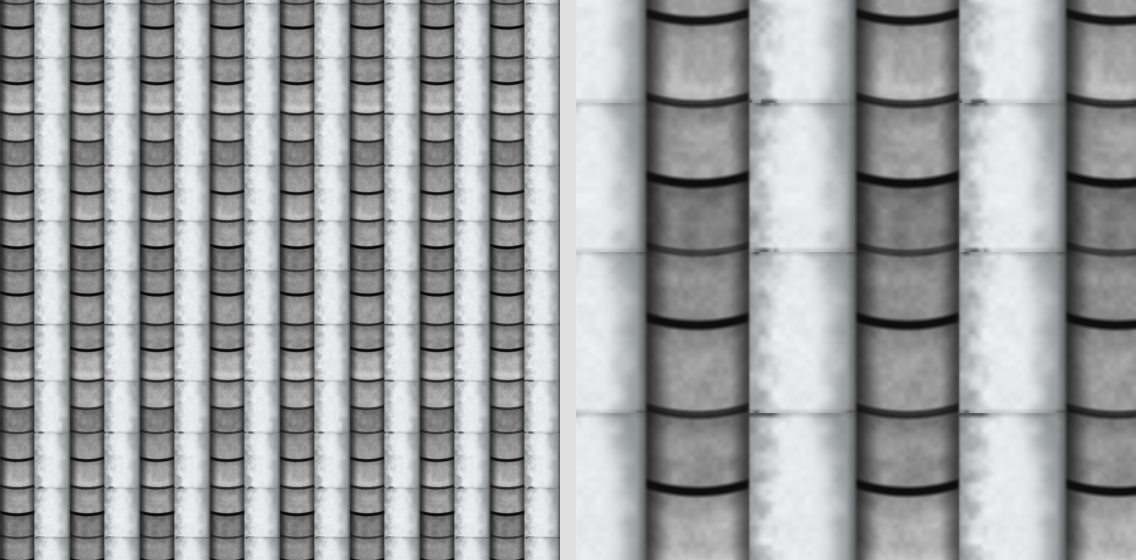
Left: the whole. Right: its middle third, enlarged.
Write a three.js fragment shader that draws this pattern.

```glsl
// Columns of rounded grey tiles with dark sagging seams, between pale mottled strips.
#define COLUMNS 8.0        // column pairs across the canvas
#define PERIOD 0.4766      // height of one vertical repeat
#define TILES 10.0         // tiles in one vertical repeat
#define TOP_OFFSET 0.0065  // first seam below the top edge
#define TILE_SHARE 0.49    // tiled part of a column pair
#define SAG 0.10           // seam droop, in tile heights
#define SEAM_HALF 0.055    // half width of a seam, in tile heights
#define SEAM_COLOR vec3(0.05)
#define PALE_COLOR vec3(0.905, 0.915, 0.925)
#define STAIN_COLOR vec3(0.56, 0.58, 0.585)

varying vec2 vUv;

float hash(vec2 p) {
  vec3 q = fract(p.xyx * 0.1031);
  q += dot(q, q.yzx + 33.33);
  return fract((q.x + q.y) * q.z);
}

float noise(vec2 p) {
  vec2 i = floor(p), f = fract(p);
  f = f * f * (3.0 - 2.0 * f);
  return mix(mix(hash(i), hash(i + vec2(1.0, 0.0)), f.x),
             mix(hash(i + vec2(0.0, 1.0)), hash(i + 1.0), f.x), f.y);
}

// Value of a per-tile property, wrapping after one repeat
float pick(float index, vec4 a, vec4 b, vec4 c) {
  vec4 slot = vec4(0.0, 1.0, 2.0, 3.0) - mod(index, TILES);
  vec4 near = vec4(0.5);
  return dot(a, step(abs(slot), near)) + dot(b, step(abs(slot + 4.0), near))
       + dot(c, step(abs(slot + 8.0), near));
}

float seamHeight(float i) {
  return i + pick(i, vec4(0.0, -0.10, 0.02, -0.02), vec4(0.13, 0.16, 0.07, 0.10),
                  vec4(0.14, 0.13, 0.0, 0.0));
}

float seamWeight(float i) {
  return pick(i, vec4(0.55, 1.0, 0.75, 1.0), vec4(0.75, 0.7, 0.6, 0.95),
              vec4(0.75, 1.0, 0.0, 0.0));
}

float tileTone(float i) {
  return pick(i, vec4(0.55, 0.60, 0.56, 0.69), vec4(0.64, 0.51, 0.60, 0.66),
              vec4(0.62, 0.49, 0.0, 0.0));
}

// Index, upper seam and lower seam of the tile at depth y
vec3 findTile(float y, float stride) {
  vec3 tile = vec3(0.0, 0.0, TILES);
  for (int k = 0; k < 10; k++) {
    float i = float(k) * stride;
    float top = seamHeight(i);
    if (i < TILES && top <= y) tile = vec3(i, top, seamHeight(i + stride));
  }
  return tile;
}

float seamLine(float dist, float weight) {
  float halfWidth = SEAM_HALF * (0.5 + 0.5 * weight);
  return weight * (1.0 - smoothstep(halfWidth * 0.4, halfWidth * 1.7, dist));
}

vec3 tiledColumn(float across, float depth) {
  float a = clamp(across, 0.0, 1.0);
  float y = mod(depth - SAG * (4.0 * a * (1.0 - a) - 0.8), TILES);
  vec3 tile = findTile(y, 1.0);
  float t = (y - tile.y) / (tile.z - tile.y);
  float tone = tileTone(tile.x);

  // Rounded body with a glint low on the lighter tiles
  float glint = exp(-pow((t - 0.82) / 0.13, 2.0)) * smoothstep(0.58, 0.72, tone);
  float body = tone * mix(0.80, 1.0, smoothstep(0.0, 0.4, t)) + 0.13 * glint;
  body += 0.09 * (noise(vec2(a * 7.0, y * 6.0)) - 0.5);
  body += 0.06 * (noise(vec2(a * 18.0, y * 14.0) + 40.0) - 0.5);
  body *= mix(0.28, 1.0, smoothstep(-0.03, 0.28, a));
  body *= mix(0.38, 1.0, smoothstep(-0.03, 0.22, 1.0 - a));

  float line = max(seamLine(y - tile.y, seamWeight(tile.x)),
                   seamLine(tile.z - y, seamWeight(tile.x + 1.0)));
  return mix(vec3(body), SEAM_COLOR, line);
}

vec3 paleStrip(float across, float depth) {
  float l = clamp(across, 0.0, 1.0);
  float y = mod(depth, TILES);
  vec3 tile = findTile(y, 2.0);
  float below = y - tile.y;
  float dist = min(below, tile.z - y);

  // Stained borders, spreading further in just under each seam
  float mottle = noise(vec2(l * 7.0, y * 5.0) + 17.0) - 0.5;
  float grain = noise(vec2(l * 16.0, y * 13.0) + 71.0) - 0.5;
  float spread = 0.14 * exp(-below * 2.2) + 0.06 * exp(-dist * 5.0);
  float edge = l + 0.13 * mottle + 0.06 * grain;
  float clean = smoothstep(-0.08, 0.30 + spread, edge)
              * (1.0 - smoothstep(0.60 - spread, 1.04 - spread, edge));
  vec3 color = mix(STAIN_COLOR, PALE_COLOR, clean) + 0.035 * (mottle + grain);
  color *= 1.0 - 0.30 * smoothstep(0.90, 1.0, l);

  // Faint seam that breaks into dark dashes beside the tiles
  float dash = 1.0 - smoothstep(0.20, 0.32, l) + 0.6 * smoothstep(0.86, 0.96, l);
  dash *= smoothstep(0.25, 0.55, noise(vec2(l * 14.0, tile.x + 5.0)));
  float line = 1.0 - smoothstep(0.01, 0.075, dist);
  return mix(color, vec3(0.22), line * (0.13 + 0.6 * dash));
}

void main() {
  float x = vUv.x * COLUMNS;
  float depth = (1.0 - vUv.y - TOP_OFFSET) * TILES / PERIOD;
  float center = fract(x - 0.5 * TILE_SHARE + 0.5) - 0.5;
  vec3 tiles = tiledColumn(center / TILE_SHARE + 0.5, depth);
  vec3 strip = paleStrip(fract(x - TILE_SHARE) / (1.0 - TILE_SHARE), depth);
  float mask = 1.0 - smoothstep(-0.014, 0.014, abs(center) - 0.5 * TILE_SHARE);
  gl_FragColor = vec4(mix(strip, tiles, mask), 1.0);
}
```
